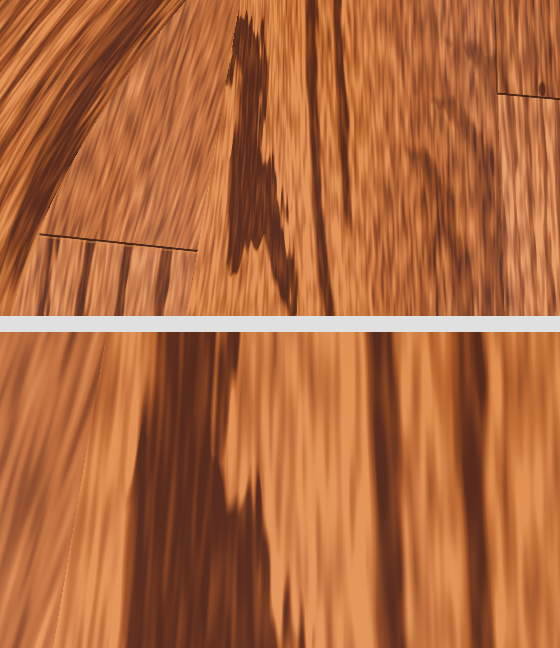
Top: the whole. Bottom: its middle third, enlarged.
Give the GLSL for this texture, as a Shadertoy shader.

```glsl
// Stained oak floor planks with streaky grain, dark figure and thin joints.
#define DARK vec3(0.34, 0.165, 0.105)
#define BROWN vec3(0.57, 0.285, 0.13)
#define AMBER vec3(0.74, 0.41, 0.19)
#define GOLD vec3(0.88, 0.56, 0.31)
#define SHEEN vec3(0.035, 0.065, 0.11)
#define GRAIN_FREQ vec2(82.0, 9.0)
#define GRAIN_DEPTH 0.62
#define RAGGED 0.03
#define JOINT_WIDTH 0.003

vec2 hashGradient(vec2 cell) {
    vec3 h = fract(cell.xyx * vec3(0.1031, 0.1030, 0.0973));
    h += dot(h, h.yzx + 33.33);
    float angle = 6.2832 * fract((h.x + h.y) * h.z);
    return vec2(cos(angle), sin(angle));
}

float gradientNoise(vec2 p) {
    vec2 i = floor(p), f = p - i;
    vec2 s = f * f * f * (f * (f * 6.0 - 15.0) + 10.0);
    vec2 e = vec2(0.0, 1.0);
    float low = mix(dot(hashGradient(i), f),
                    dot(hashGradient(i + e.yx), f - e.yx), s.x);
    float high = mix(dot(hashGradient(i + e.xy), f - e.xy),
                     dot(hashGradient(i + e.yy), f - e.yy), s.x);
    return mix(low, high, s.y);
}

// Distance to a line that swells from radius ra to rb
float taper(vec2 p, vec2 a, vec2 b, float ra, float rb) {
    vec2 ab = b - a;
    float h = clamp(dot(p - a, ab) / dot(ab, ab), 0.0, 1.0);
    return length(p - a - ab * h) - mix(ra, rb, h);
}

float band(float d, float halfWidth) {
    return 1.0 - smoothstep(0.5 * halfWidth, 1.5 * halfWidth, abs(d));
}

float fill(float d) { return 1.0 - smoothstep(-0.008, 0.012, d); }

float stripes(float u, float period, float share) {
    float d = abs(fract(u / period) - 0.5);
    return 1.0 - smoothstep(share * 0.3, share * 0.9, d);
}

vec3 stain(float t) {
    vec3 c = mix(DARK, BROWN, smoothstep(0.0, 0.35, t));
    c = mix(c, AMBER, smoothstep(0.3, 0.66, t));
    return mix(c, GOLD, smoothstep(0.6, 1.05, t));
}

void mainImage(out vec4 fragColor, in vec2 fragCoord) {
    vec2 p = fragCoord / iResolution.y;
    float x = p.x, y = p.y;

    // Plank edges
    float leftU = x - 0.25 * y - 0.305 * y * y;
    float seamA = leftU - 0.035;
    float seamB = x - 0.59 - 0.17 * y;
    float seamC = x - 1.597 + 0.033 * y;
    float jointLeft = y - 0.272 + 0.106 * x;
    float jointRight = y - 0.704 + 0.09 * (x - 1.574);
    bool isLeft = seamA < 0.0, isSecond = !isLeft && seamB < 0.0;
    bool isRight = seamC > 0.0;

    // Grain coordinate follows each plank
    float lean = mix(0.17, -0.03, smoothstep(0.6, 1.0, x));
    float u = x - lean * y;
    if (isLeft) u = leftU + 7.0;
    else if (isSecond) u = x - (jointLeft > 0.0 ? 0.3 : 0.14) * y + 11.0;
    else if (isRight) u = x + 0.05 * y + (jointRight > 0.0 ? 17.0 : 23.0);
    vec2 q = vec2(u, y);

    float fine = gradientNoise(q * GRAIN_FREQ);
    float hair = gradientNoise(q * GRAIN_FREQ * vec2(1.6, 0.8) + 31.0);
    float broad = gradientNoise(q * vec2(22.0, 2.0) + 5.0);
    float drift = gradientNoise(q * vec2(5.0, 1.6) + 9.0);
    float rag = RAGGED * (gradientNoise(q * vec2(48.0, 5.0) + 3.0) + 0.5 * fine);
    float grain = GRAIN_DEPTH * (fine + 0.5 * hair);

    // Tone and dark figure of each plank
    float tone, dark = 0.0, sheen = 0.0;
    if (isLeft) {
        tone = 0.68 + 0.6 * broad;
        float wave = leftU + 0.03 * drift + 0.4 * rag;
        dark = 0.75 * stripes(wave, 0.085, 0.27) * smoothstep(-0.45, 0.25, broad + 0.2);
        float core = band(leftU + 0.035 - 0.09 * (0.6 - y) + 2.0 * rag, 0.055);
        dark = max(dark, 0.92 * core * smoothstep(0.0, 0.3, y));
    } else if (isSecond) {
        bool upper = jointLeft > 0.0;
        tone = (upper ? 0.59 : 0.7) + 0.2 * broad;
        grain *= 0.85;
        sheen = upper ? 0.4 : 0.65;
        if (!upper) dark = 0.85 * stripes(u + 0.03 + 0.7 * rag, 0.122, 0.19);
    } else if (isRight) {
        bool upper = jointRight > 0.0;
        tone = (upper ? 0.56 : 0.78) + 0.35 * broad;
        dark = (upper ? 0.5 : 0.55) * stripes(u + 0.5 * rag, 0.047, 0.3);
        sheen = upper ? 0.2 : 0.8;
        vec2 knot = (p - vec2(1.715, 0.717)) / vec2(0.012, 0.025);
        dark = max(dark, 1.0 - smoothstep(0.6, 1.2, length(knot)));
    } else {
        float brownSide = smoothstep(1.08, 1.3, x + 0.15 * drift);
        tone = mix(0.8, 0.6, brownSide) + 0.4 * broad + 0.15 * drift;
        sheen = 0.5 * smoothstep(1.25, 1.5, x);

        // Hooked blot with ragged, streaky edges
        vec2 b = p + vec2(0.5 * rag, 0.08 * broad + 0.03 * fine);
        float blot = taper(b, vec2(0.775, 0.88), vec2(0.81, 0.74), 0.05, 0.042);
        blot = min(blot, taper(b, vec2(0.75, 0.83), vec2(0.718, 0.76), 0.025, 0.008));
        blot = min(blot, taper(b, vec2(0.81, 0.74), vec2(0.775, 0.52), 0.042, 0.035));
        blot = min(blot, taper(b, vec2(0.775, 0.52), vec2(0.815, 0.34), 0.045, 0.095));
        blot = min(blot, taper(b, vec2(0.78, 0.32), vec2(0.738, 0.16), 0.06, 0.012));
        blot = min(blot, taper(b, vec2(0.86, 0.32), vec2(0.93, 0.0), 0.045, 0.014));
        dark = 0.95 * fill(blot + 0.9 * rag);

        // Two long veins
        float fall = 1.0 - y;
        float veinA = x - 0.985 - 0.015 * fall - 0.045 * fall * fall * fall;
        float veinB = x - 1.07 - 0.04 * fall;
        dark = max(dark, 0.95 * band(veinA + 0.4 * rag, 0.016));
        dark = max(dark, 0.95 * band(veinB + 0.4 * rag, 0.015)
                             * smoothstep(0.24, 0.36, y + 0.1 * broad));

        // Arched growth rings
        for (int i = 0; i < 3; i++) {
            float k = float(i), rate = 12.0 - 4.0 * k;
            float depth = max(0.9 - 0.17 * k - y, 0.0);
            float decay = exp(-rate * depth);
            float d = x - 1.39 + 0.05 * k - 0.21 * (1.0 - decay);
            d /= sqrt(1.0 + pow(0.21 * rate * decay, 2.0));
            float ring = band(d + 0.9 * rag, 0.027) * smoothstep(0.0, 0.06, depth);
            dark = max(dark, 0.62 * ring);
        }
        dark = max(dark, 0.5 * brownSide * smoothstep(0.1, 0.4, broad + 0.4 * drift));
    }

    tone = mix(tone + grain, 0.06 + 0.4 * grain, dark);
    vec3 color = stain(tone);
    color += SHEEN * (sheen + 0.2 + 0.5 * drift) * (1.0 - 0.6 * dark);

    // Joints between planks
    float joint = isSecond ? band(jointLeft, JOINT_WIDTH) : 0.0;
    if (isRight) joint = band(jointRight, JOINT_WIDTH);
    joint = max(joint, 0.6 * band(seamC, JOINT_WIDTH) * step(0.0, jointRight));
    color = mix(color, DARK * 0.6, 0.85 * joint);
    float glint = band(seamA, 0.006) * (1.0 - smoothstep(0.25, 0.36, y));
    if (isSecond) glint = max(glint, 0.6 * band(jointLeft + 0.007, JOINT_WIDTH));
    color = mix(color, GOLD, 0.7 * glint);

    fragColor = vec4(clamp(color, 0.0, 1.0), 1.0);
}
```
